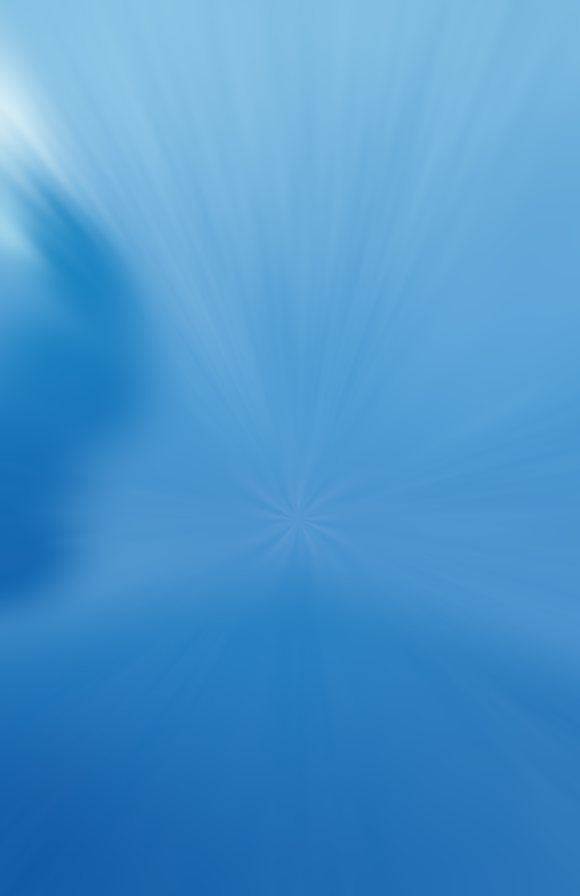
Give the GLSL for this background, as a Shadertoy shader.

```glsl
// A soft blue radial zoom blur: pale sky above, deep blue below, a dark mass at left.
// Layered sines of the angle make streaks; they also shift the radius at which the
// broad gradients and rotated Gaussian glows are sampled, smearing them outward.

// Sum of angular waves; whole frequencies keep the circle seamless.
float streaks(float angle, float radius) {
    float bent = angle + 0.22 * sin(3.0 * angle + 1.0) + 0.09 * sin(7.0 * angle + 4.0);
    float sum = 0.0;
    for (int i = 0; i < 6; i++) {
        float k = float(i);
        float frequency = floor(6.0 * pow(1.75, k));
        float fade = smoothstep(0.0, 0.0025 * frequency, radius);
        float drift = 2.5 * sin(radius * (5.0 + k) + k * 2.3);
        sum += fade * pow(0.83, k) * sin(frequency * bent + k * k * 1.7 + drift);
    }
    return sum / 2.6;
}

// Rotated Gaussian spot.
float glow(vec2 p, vec2 centre, vec2 size, float tilt) {
    vec2 d = p - centre;
    float c = cos(tilt), s = sin(tilt);
    d = vec2(c * d.x + s * d.y, c * d.y - s * d.x) / size;
    return exp(-dot(d, d));
}

void mainImage(out vec4 fragColor, in vec2 fragCoord) {
    vec2 p = fragCoord / iResolution.xy * vec2(0.648, 1.0);
    vec2 focus = vec2(0.333, 0.42);
    vec2 d = p - focus;
    float radius = length(d);
    float angle = atan(d.y, d.x + 1e-5);
    float streak = streaks(angle, radius);
    vec2 q = focus + d * (1.0 + 0.055 * streak);

    // Vertical sky gradient
    vec3 color = mix(vec3(0.29, 0.575, 0.805), vec3(0.29, 0.60, 0.825), smoothstep(0.42, 0.56, q.y));
    color = mix(color, vec3(0.41, 0.675, 0.855), smoothstep(0.53, 0.80, q.y));
    color = mix(color, vec3(0.49, 0.735, 0.88), smoothstep(0.75, 1.0, q.y));
    color = mix(color, vec3(0.57, 0.78, 0.905), 0.7 * glow(q, vec2(0.17, 0.97), vec2(0.22, 0.17), -1.0));
    color = mix(color, vec3(0.38, 0.65, 0.85), 0.5 * glow(q, vec2(0.60, 0.66), vec2(0.25, 0.12), 0.75));

    // Deep blue fan below the focus
    float rim = focus.y - 0.045 - 0.20 * abs(d.x) - 0.12 * max(d.x, 0.0);
    float below = smoothstep(-0.035, 0.075, rim - q.y);
    vec3 deep = mix(vec3(0.125, 0.425, 0.70), vec3(0.165, 0.51, 0.765), smoothstep(0.0, 0.34, q.y));
    deep = mix(deep, vec3(0.20, 0.485, 0.75), 0.6 * smoothstep(0.36, 0.65, q.x));
    color = mix(color, deep, below);
    color = mix(color, vec3(0.06, 0.34, 0.635), 0.8 * glow(q, vec2(0.0, 0.03), vec2(0.22, 0.17), -0.4));

    // Pale ridge beside the dark mass
    color = mix(color, vec3(0.43, 0.68, 0.86), 0.6 * glow(q, vec2(0.20, 0.67), vec2(0.17, 0.055), -0.98));
    color = mix(color, vec3(0.31, 0.585, 0.80), 0.5 * glow(q, vec2(0.14, 0.39), vec2(0.13, 0.05), 0.2));

    // Dark mass at the left, spots merged into one cover
    float clear = 1.0 - 0.88 * glow(q, vec2(0.085, 0.705), vec2(0.115, 0.055), -0.87);
    clear *= 1.0 - 0.90 * glow(q, vec2(0.075, 0.585), vec2(0.105, 0.070), -0.56);
    clear *= 1.0 - 0.92 * glow(q, vec2(0.0, 0.495), vec2(0.105, 0.100), -0.25);
    clear *= 1.0 - 0.90 * glow(q, vec2(0.0, 0.375), vec2(0.085, 0.070), 0.1);
    vec3 shade = mix(vec3(0.075, 0.405, 0.69), vec3(0.11, 0.52, 0.765), smoothstep(0.36, 0.74, q.y));
    color = mix(color, shade, smoothstep(0.1, 0.9, 1.0 - clear));

    // White light on the upper left edge
    color = mix(color, vec3(0.86, 0.95, 0.97), 0.9 * glow(q, vec2(-0.01, 0.885), vec2(0.12, 0.052), -0.98));
    color = mix(color, vec3(0.67, 0.86, 0.93), 0.8 * glow(q, vec2(-0.005, 0.752), vec2(0.06, 0.030), -0.8));

    // Fine streak tint and the faint starburst at the focus
    color += vec3(0.016, 0.011, 0.007) * streak * smoothstep(0.02, 0.2, radius);
    float petals = sin(9.0 * angle + 2.0 * sin(2.0 * angle)) + 0.6 * sin(17.0 * angle + radius * 50.0);
    color += vec3(0.022, 0.010, 0.006) * petals * smoothstep(0.0, 0.02, radius) * exp(-radius * radius / 0.006);
    color += vec3(0.025, 0.012, 0.008) * exp(-radius * radius / 0.0015);

    fragColor = vec4(clamp(color, 0.0, 1.0), 1.0);
}
```
